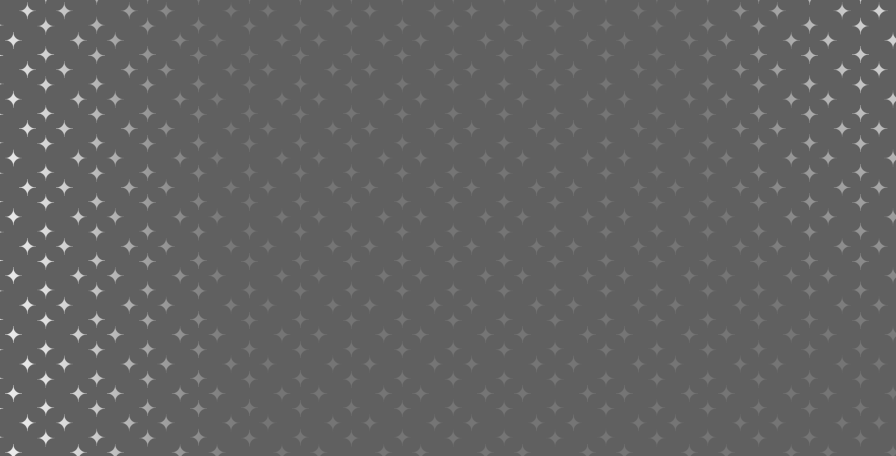
Give the GLSL for this pattern, as a Shadertoy shader.

```glsl
// Lengths are in canvas heights
#define PITCH vec2(0.11167, 0.06454)
#define ORIGIN vec2(0.1005, 0.9762)
#define PAIR_OFFSET 0.0405
#define SINGLE_OFFSET 0.0333
#define STAR_RADIUS 0.0178
#define BASE_OPACITY 0.13
#define LEFT_GLOW 0.75
#define LEFT_REACH 0.62
#define RIGHT_GLOW 0.6
#define RIGHT_REACH vec2(0.52, 0.85)

const vec3 GROUND = vec3(0.376);
const vec3 STAR_COLOR = vec3(1.0);

// Four-pointed star bounded by concave quarter circles
float starDistance(vec2 p) {
    p = abs(p);
    float arcs = STAR_RADIUS - length(p - STAR_RADIUS);
    float box = max(p.x, p.y) - STAR_RADIUS;
    return max(arcs, box);
}

// Ring of four stars: a horizontal pair and a vertical pair
float ringDistance(vec2 p) {
    p = abs(p);
    float side = starDistance(p - vec2(PAIR_OFFSET, 0.0));
    float pole = starDistance(p - vec2(0.0, SINGLE_OFFSET));
    return min(side, pole);
}

// Two interleaved lattices of rings
float patternDistance(vec2 p) {
    float nearest = 1.0;
    for (int i = 0; i < 2; i++) {
        vec2 cell = mod(p - ORIGIN + float(i + 1) * PITCH, 2.0 * PITCH) - PITCH;
        nearest = min(nearest, ringDistance(cell));
    }
    return nearest;
}

// Stars brighten along the left side and toward the upper right corner
float starOpacity(vec2 p, float aspect) {
    float left = 1.0 - smoothstep(0.0, LEFT_REACH, p.x + 0.1 * p.y);
    float cornerDistance = length((p - vec2(aspect, 1.0)) / RIGHT_REACH);
    float right = 1.0 - smoothstep(0.0, 1.0, cornerDistance);
    return BASE_OPACITY + LEFT_GLOW * left + RIGHT_GLOW * right;
}

void mainImage(out vec4 fragColor, in vec2 fragCoord) {
    vec2 p = fragCoord / iResolution.y;
    float aspect = iResolution.x / iResolution.y;
    float edge = 0.75 / iResolution.y;

    float coverage = 1.0 - smoothstep(-edge, edge, patternDistance(p));
    vec3 color = mix(GROUND, STAR_COLOR, coverage * starOpacity(p, aspect));
    fragColor = vec4(color, 1.0);
}
```
